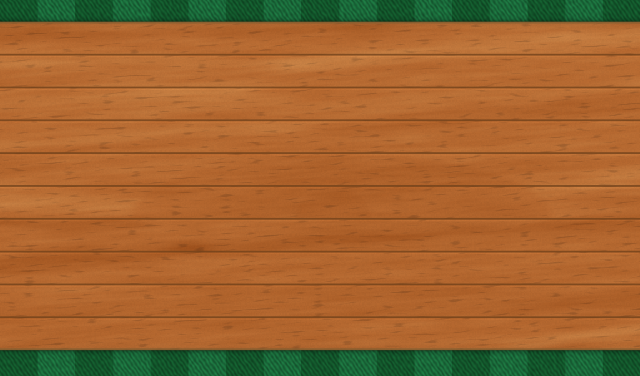
Reproduce this texture procedurally as a WebGL 2 fragment shader.

```glsl
#version 300 es
precision highp float;
// Ten horizontal wooden planks between two strips of striped green twill.
// Stretched gradient noise makes the grain, soft line segments place the broad
// light and dark figure, and faint domes darken the middle of the boards.

uniform vec2 u_resolution;
out vec4 fragColor;

const float ASPECT = 1.7067;
const float WOOD_BOTTOM = 0.069;
const float WOOD_TOP = 0.942;
const float PLANK_COUNT = 10.0;
const float STRIPE_PERIOD = 0.201;

const vec3 WOOD_DARK = vec3(0.62, 0.32, 0.115);
const vec3 WOOD_MID = vec3(0.71, 0.41, 0.19);
const vec3 WOOD_LIGHT = vec3(0.79, 0.52, 0.28);
const vec3 SEAM = vec3(0.43, 0.25, 0.10);
const vec3 CLOTH_DARK = vec3(0.07, 0.33, 0.165);
const vec3 CLOTH_LIGHT = vec3(0.10, 0.41, 0.225);
const vec3 TRIM = vec3(0.50, 0.37, 0.19);

float hash(vec2 p) {
  vec3 q = fract(vec3(p.xyx) * 0.1031);
  q += dot(q, q.yzx + 33.33);
  return fract((q.x + q.y) * q.z);
}

vec2 gradient(vec2 cell) {
  float angle = 6.2832 * hash(cell);
  return vec2(cos(angle), sin(angle));
}

float noise(vec2 p) {
  vec2 i = floor(p), f = fract(p);
  vec2 u = f * f * f * (f * (f * 6.0 - 15.0) + 10.0);
  vec2 e = vec2(1.0, 0.0);
  float low = mix(dot(gradient(i), f), dot(gradient(i + e), f - e), u.x);
  float high = mix(dot(gradient(i + e.yx), f - e.yx), dot(gradient(i + 1.0), f - 1.0), u.x);
  return mix(low, high, u.y);
}

float fbm(vec2 p) {
  float sum = 0.0, gain = 1.0;
  for (int i = 0; i < 4; i++) {
    sum += gain * noise(p);
    p = p * vec2(1.9, 2.1) + 17.3;
    gain *= 0.55;
  }
  return sum;
}

// Soft band around the segment from a to b
float streak(vec2 p, vec2 a, vec2 b, float width) {
  vec2 d = b - a;
  float t = clamp(dot(p - a, d) / dot(d, d), 0.0, 1.0);
  vec2 r = (p - a - d * t) / vec2(width * 4.0, width);
  return exp(-dot(r, r));
}

float dome(vec2 p, vec2 center, vec2 radius, float soft) {
  float r = length((p - center) / radius);
  return 1.0 - smoothstep(1.0 - soft, 1.0 + soft, r);
}

// Broad light (positive) and dark (negative) areas of the wood
float figure(vec2 p) {
  float t = 0.50 * streak(p, vec2(0.80, 0.825), vec2(1.75, 0.918), 0.022);
  t += 0.40 * streak(p, vec2(0.00, 0.725), vec2(0.62, 0.755), 0.026);
  t += 0.35 * streak(p, vec2(0.00, 0.830), vec2(0.55, 0.843), 0.018);
  t += 0.30 * streak(p, vec2(0.00, 0.615), vec2(0.70, 0.660), 0.022);
  t += 0.45 * streak(p, vec2(0.00, 0.460), vec2(0.30, 0.450), 0.030);
  t += 0.45 * streak(p, vec2(1.42, 0.475), vec2(1.75, 0.540), 0.024);
  t += 0.55 * streak(p, vec2(1.40, 0.080), vec2(1.75, 0.130), 0.016);
  t -= 0.40 * streak(p, vec2(0.00, 0.900), vec2(1.00, 0.925), 0.018);
  t -= 0.25 * streak(p, vec2(0.95, 0.660), vec2(1.75, 0.715), 0.022);
  t -= 0.50 * streak(p, vec2(0.00, 0.404), vec2(0.35, 0.406), 0.014);
  t -= 0.55 * streak(p, vec2(0.00, 0.295), vec2(0.50, 0.335), 0.018);
  t -= 0.45 * streak(p, vec2(0.50, 0.335), vec2(1.75, 0.415), 0.016);
  t -= 0.25 * streak(p, vec2(0.55, 0.185), vec2(1.75, 0.205), 0.028);
  return t + 0.16 * (smoothstep(0.35, 0.75, p.y) - 0.5);
}

vec3 wood(vec2 p, float px) {
  float row = (p.y - WOOD_BOTTOM) / (WOOD_TOP - WOOD_BOTTOM) * PLANK_COUNT;
  float plank = floor(row);
  // Grain rises gently to the right and bends along the board
  vec2 g = vec2(p.x + 0.35 * hash(vec2(plank, 4.0)), p.y - 0.06 * p.x);
  g.y += 0.012 * noise(vec2(p.x * 2.2, p.y * 5.0));
  float tone = figure(p + vec2(0.0, 0.012 * noise(p * vec2(5.0, 12.0))));
  tone += 0.42 * fbm(g * vec2(2.0, 26.0)) + 0.22 * noise(g * vec2(9.0, 95.0));
  // Two nested domes end on the plank seam below the middle
  float above = smoothstep(0.416, 0.422, p.y);
  tone -= above * 0.25 * dome(p, vec2(0.91, 0.419), vec2(0.56, 0.172), 0.035);
  tone -= above * 0.12 * dome(p, vec2(0.889, 0.419), vec2(0.100, 0.082), 0.06);
  vec3 color = mix(WOOD_MID, tone > 0.0 ? WOOD_LIGHT : WOOD_DARK, min(abs(tone), 1.0));
  // Short dark pores
  float pores = smoothstep(0.20, 0.55, noise(g * vec2(22.0, 135.0) + 40.0));
  color *= 1.0 - 0.13 * pores;
  color *= 1.0 + 0.035 * (hash(floor(p * 300.0)) - 0.5);
  // Seam with a faint lit lip below
  float nearest = clamp(floor(row + 0.5), 1.0, PLANK_COUNT - 1.0);
  float d = (row - nearest) * (WOOD_TOP - WOOD_BOTTOM) / PLANK_COUNT;
  color *= 1.0 + 0.06 * exp(-pow((d + 0.005) / 0.002, 2.0));
  return mix(color, SEAM, 0.75 * (1.0 - smoothstep(0.0008, 0.0012 + px, abs(d))));
}

vec3 cloth(vec2 p, float px) {
  float s = abs(fract(p.x / STRIPE_PERIOD) - 0.75) * STRIPE_PERIOD;
  float stripe = 1.0 - smoothstep(-px, px, s - 0.25 * STRIPE_PERIOD);
  float twill = sin(6.2832 * (p.x * 85.0 + p.y * 60.0) + 2.0 * noise(p * 60.0));
  float fiber = noise(p * vec2(120.0, 90.0));
  return mix(CLOTH_DARK, CLOTH_LIGHT, stripe) * (1.0 + 0.13 * twill + 0.18 * fiber);
}

void main() {
  vec2 p = gl_FragCoord.xy / u_resolution * vec2(ASPECT, 1.0);
  float px = 1.0 / u_resolution.y;
  // Positive inside the wood
  float inside = min(p.y - WOOD_BOTTOM, WOOD_TOP - p.y);
  vec3 fabric = cloth(p, px) * (1.0 - 0.45 * exp(-max(-inside, 0.0) / 0.005));
  vec3 boards = wood(p, px) * (1.0 - 0.12 * exp(-max(inside, 0.0) / 0.006));
  vec3 color = mix(fabric, boards, smoothstep(-0.5 * px, 0.5 * px, inside));
  float trim = 1.0 - smoothstep(0.001, 0.0015 + px, abs(inside - 0.002));
  fragColor = vec4(mix(color, TRIM, 0.7 * trim), 1.0);
}
```
